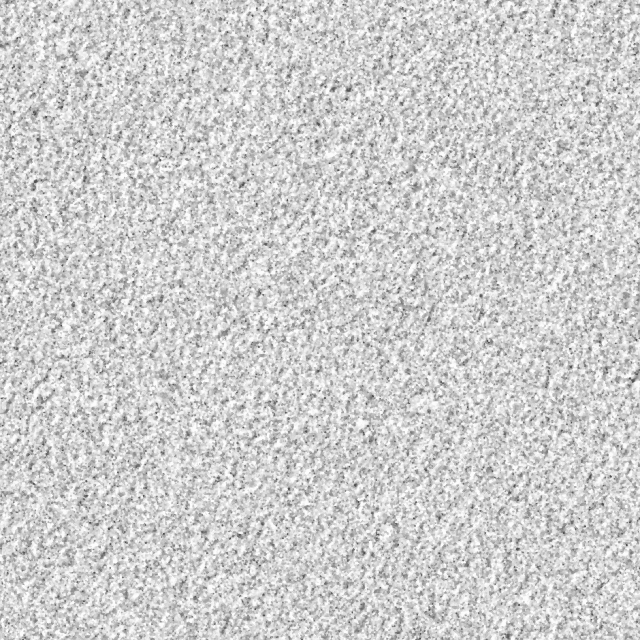
Reproduce this texture procedurally as a WebGL 1 fragment shader.

```glsl
precision highp float;
// Fine rough-cast stone: pale grey grains with slanted relief and dark pits.
// Blended cellular noise gives grains, its slope gives side-lit relief, and
// the summed signal (about unit spread) passes through a skewed tone curve.

uniform vec2 u_resolution;

// Cells per canvas height
const vec2  RIDGE_CELLS = vec2(122.0, 80.0);  // across, along the slant
const float GRAIN_CELLS = 175.0;
const float DUST_CELLS  = 300.0;
const float PIT_CELLS   = 190.0;

// Strength of each layer
const float RIDGE_AMOUNT = 0.43;
const float GRAIN_AMOUNT = 0.48;
const float DUST_AMOUNT  = 0.74;
const float PIT_AMOUNT   = 1.7;
const float PATCH_AMOUNT = 0.025;

const float SLANT       = 1.1;   // ridge direction in radians
const float LIGHT_STEP  = 0.32;  // half distance of the slope samples, in cells
const float PIT_SHARE   = 0.12;  // share of cells that hold a pit
const float PIT_RADIUS  = 0.28;
const float BLEND       = 7.0;   // higher makes crisper grain borders
const float GRAIN_GAIN  = 2.1;   // brings blended cells to unit spread

// Tone curve: middle grey, contrast, and extra weight in the shadows
const float TONE_MID  = 0.827;
const float TONE_GAIN = 0.104;
const float TONE_SKEW = 0.012;
const float TONE_MIN  = 0.32;
const float TONE_MAX  = 0.99;

vec3 hash3(vec2 cell) {
  vec3 q = fract(cell.xyx * vec3(0.1031, 0.1030, 0.0973));
  q += dot(q, q.yxz + 33.33);
  return fract((q.xxy + q.yzz) * q.zyx);
}

// Random grain levels, blended softly between nearby cell centres
float grains(vec2 p) {
  vec2 base = floor(p);
  float level = 0.0;
  float total = 0.0;
  for (int y = -1; y <= 1; y++) {
    for (int x = -1; x <= 1; x++) {
      vec2 cell = base + vec2(float(x), float(y));
      vec3 rnd = hash3(cell);
      vec2 offset = cell + rnd.xy - p;
      float weight = exp(-BLEND * dot(offset, offset));
      level += weight * (rnd.z * 2.0 - 1.0);
      total += weight;
    }
  }
  return GRAIN_GAIN * level / max(total, 1e-6);
}

// Sparse round pits, 1 at their centres
float pits(vec2 p) {
  vec2 base = floor(p);
  float depth = 0.0;
  for (int y = -1; y <= 1; y++) {
    for (int x = -1; x <= 1; x++) {
      vec2 cell = base + vec2(float(x), float(y));
      vec3 rnd = hash3(cell);
      float pit = 1.0 - smoothstep(0.4 * PIT_RADIUS, 1.5 * PIT_RADIUS,
                                   length(cell + rnd.xy - p));
      depth = max(depth, pit * step(rnd.z, PIT_SHARE));
    }
  }
  return depth;
}

// Slope of slanted bumps, bright on the side that faces upper left
float ridges(vec2 p) {
  vec2 along = vec2(cos(SLANT), sin(SLANT));
  vec2 across = vec2(along.y, -along.x);
  vec2 q = vec2(dot(p, across), dot(p, along)) * RIDGE_CELLS + 137.0;
  vec2 stepAcross = vec2(LIGHT_STEP, 0.0);
  return grains(q + stepAcross) - grains(q - stepAcross);
}

// Slow uneven shading from layered sines
float patches(vec2 p) {
  return sin(p.x * 9.0 + 2.0 * sin(p.y * 7.0))
       + sin(p.y * 13.0 - p.x * 6.0 + 1.7 * sin(p.x * 11.0));
}

void main() {
  vec2 p = gl_FragCoord.xy / u_resolution.y;

  float signal = RIDGE_AMOUNT * ridges(p)
               + GRAIN_AMOUNT * grains(p * GRAIN_CELLS + 211.0)
               + DUST_AMOUNT * grains(p * DUST_CELLS + 419.0)
               + PATCH_AMOUNT * patches(p)
               - PIT_AMOUNT * pits(p * PIT_CELLS + 607.0);

  float tone = TONE_MID + TONE_GAIN * signal - TONE_SKEW * signal * signal;
  gl_FragColor = vec4(vec3(clamp(tone, TONE_MIN, TONE_MAX)), 1.0);
}
```
